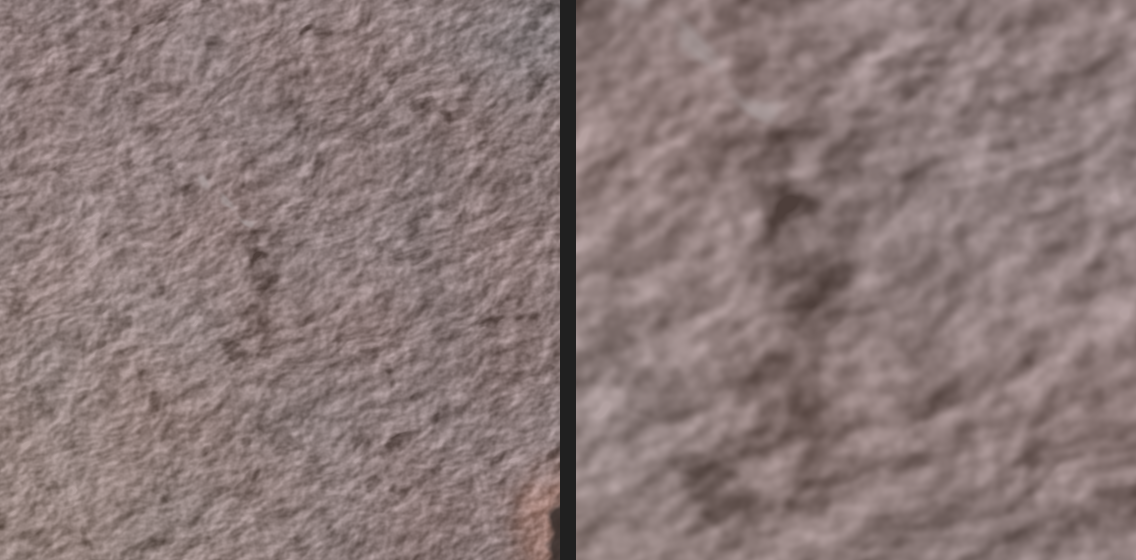
Left, the full canvas; right, a detail of the centre.
Write a three.js fragment shader that draws this texture.

```glsl
varying vec2 vUv;

const vec3 SHADOW_BROWN = vec3(0.38, 0.32, 0.31);
const vec3 PALE_MAUVE = vec3(0.63, 0.56, 0.56);
const vec3 CREVICE_DARK = vec3(0.20, 0.17, 0.16);
const vec3 RUST_TINT = vec3(0.06, 0.0, -0.03);
const vec3 OCHRE_TINT = vec3(0.004, 0.004, -0.014);
const vec3 SLATE_TINT = vec3(-0.018, 0.006, 0.014);
const vec3 SCRATCH_GREY = vec3(0.67, 0.63, 0.63);
const float GRAIN_ANGLE = 0.52;
const float GRAIN_STRETCH = 0.66;

float hash(vec2 cell) {
  vec3 p = fract(cell.xyx * vec3(0.1031, 0.1030, 0.0973));
  p += dot(p, p.yzx + 33.33);
  return fract((p.x + p.y) * p.z);
}

float cornerSlope(vec2 cell, vec2 offset) {
  float angle = 6.28318 * hash(cell);
  return dot(vec2(cos(angle), sin(angle)), offset);
}

float gradientNoise(vec2 p) {
  vec2 cell = floor(p);
  vec2 f = fract(p);
  vec2 fade = f * f * f * (f * (f * 6.0 - 15.0) + 10.0);
  float low = mix(cornerSlope(cell, f),
                  cornerSlope(cell + vec2(1.0, 0.0), f - vec2(1.0, 0.0)), fade.x);
  float high = mix(cornerSlope(cell + vec2(0.0, 1.0), f - vec2(0.0, 1.0)),
                   cornerSlope(cell + 1.0, f - 1.0), fade.x);
  return mix(low, high, fade.y);
}

float fractalNoise(vec2 p, float gain) {
  float sum = 0.0;
  float amplitude = 1.0;
  for (int i = 0; i < 3; i++) {
    sum += amplitude * gradientNoise(p);
    p = mat2(0.96, 0.28, -0.28, 0.96) * p * 1.93 + 17.3;
    amplitude *= gain;
  }
  return sum;
}

vec2 rotate(vec2 p, float angle) {
  float c = cos(angle);
  float s = sin(angle);
  return vec2(c * p.x + s * p.y, c * p.y - s * p.x);
}

// Coordinates along and across the slanted grain, gently bent
vec2 grainSpace(vec2 uv) {
  vec2 bend = vec2(gradientNoise(uv * 9.0 + 3.1), gradientNoise(uv * 9.0 + 41.7));
  return rotate(uv + 0.014 * bend, GRAIN_ANGLE) * vec2(GRAIN_STRETCH, 1.0) + 5.0;
}

float segmentDistance(vec2 p, vec2 a, vec2 b) {
  vec2 ab = b - a;
  float t = clamp(dot(p - a, ab) / dot(ab, ab), 0.0, 1.0);
  return length(p - a - t * ab);
}

// Difference in height toward the light
float relief(vec2 p, float frequency, vec2 towardLight) {
  return fractalNoise(p * frequency, 0.58)
       - fractalNoise((p + towardLight) * frequency, 0.58);
}

float stoneTone(vec2 uv, vec2 grain) {
  float lit = relief(grain, 30.0, vec2(-0.002, 0.0065));
  float lumps = fractalNoise(grain * 38.0 + 60.0, 0.65);
  float patches = fractalNoise(uv * 3.2 + 11.0, 0.6);
  float cluster = 0.7 + 0.8 * gradientNoise(uv * 8.0 + 23.0);
  float pits = cluster * smoothstep(0.12, 0.55, fractalNoise(grain * 26.0 + 90.0, 0.55));
  float dust = gradientNoise(uv * 125.0) + 0.6 * gradientNoise(uv * 190.0 + 7.0);
  float sideLight = 0.05 - 0.11 * smoothstep(0.25, 1.0, uv.x);
  return 0.69 + 0.85 * lit + 0.40 * lumps + 0.20 * patches
       - 0.46 * pits + 0.14 * dust + sideLight;
}

// Broken dark stain around an upright line
float stainMask(vec2 uv, vec2 grain) {
  float d = segmentDistance(uv, vec2(0.452, 0.39), vec2(0.482, 0.57));
  float breakup = 0.65 + 1.1 * gradientNoise(grain * 32.0 + 30.0);
  return (1.0 - smoothstep(0.0, 0.055, d)) * clamp(breakup, 0.0, 1.0);
}

// Worn pale scratch with gaps
float scratchMask(vec2 uv) {
  float wobble = 0.012 * gradientNoise(uv * 26.0);
  float d = segmentDistance(uv + wobble, vec2(0.335, 0.69), vec2(0.45, 0.605));
  float wear = smoothstep(-0.25, 0.2, gradientNoise(uv * 24.0 + 8.0));
  return (1.0 - smoothstep(0.003, 0.012, d)) * wear;
}

void main() {
  vec2 grain = grainSpace(vUv);
  float tone = stoneTone(vUv, grain) - 0.45 * stainMask(vUv, grain);
  vec3 color = mix(SHADOW_BROWN, PALE_MAUVE, clamp(tone, -0.3, 1.3));

  // Broad mineral tints
  float mineral = gradientNoise(vUv * 6.0 + 70.0);
  color += OCHRE_TINT * (1.0 - smoothstep(0.0, 0.9, length(vUv)));
  color += SLATE_TINT * (0.7 * mineral + 1.0 - smoothstep(0.0, 0.3, distance(vUv, vec2(1.0))));
  color = mix(color, SCRATCH_GREY, 0.65 * scratchMask(vUv));

  // Rusty lower right edge and its crevice
  float ragged = 0.02 * fractalNoise(vUv * 24.0, 0.5);
  float edge = segmentDistance(vUv, vec2(1.01, 0.0), vec2(1.01, 0.08)) + ragged;
  color += RUST_TINT * (1.0 - smoothstep(0.03, 0.13, edge));
  color = mix(color, CREVICE_DARK, 0.85 * (1.0 - smoothstep(0.02, 0.045, edge)));

  gl_FragColor = vec4(color, 1.0);
}
```
